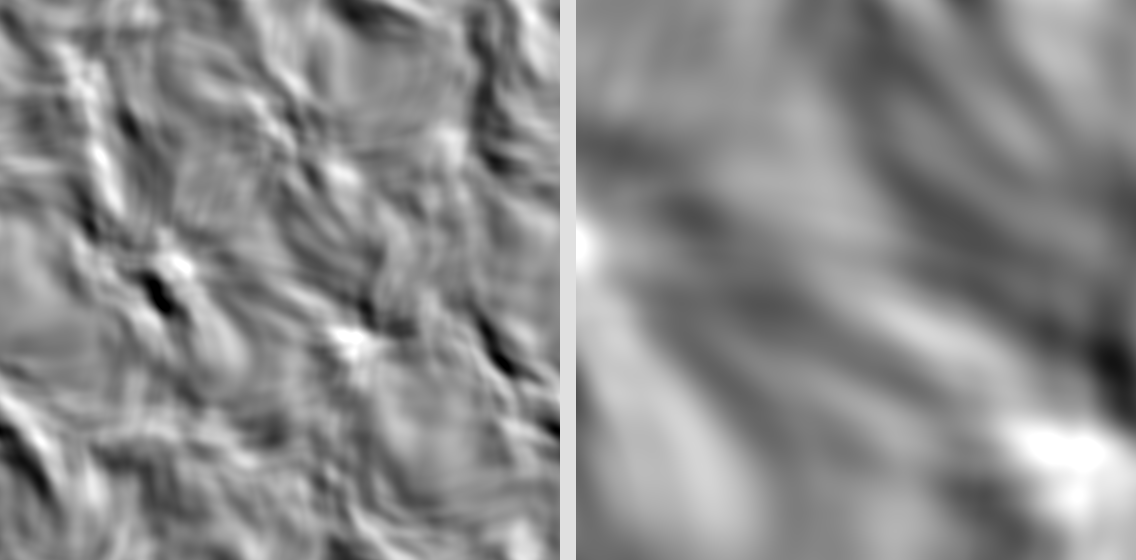
Left: the whole. Right: its middle third, enlarged.
Write a WebGL 2 fragment shader that draws this texture.

```glsl
#version 300 es
precision highp float;
// Soft grey relief of diagonal folds, side-lit from one corner, tiling seamlessly.

uniform vec2 u_resolution;
out vec4 fragColor;

const float TAU = 6.2831853;
const float MID_GREY = 0.537;
const float CONTRAST = 0.176;
const float LIGHT_STEP = 0.003;
const vec2 LIGHT_DIR = vec2(0.75, 0.6614);

float hash(vec2 cell, float seed) {
    return fract(sin(dot(cell, vec2(127.1, 311.7)) + seed * 74.7) * 43758.5453);
}

// Slope of the random unit gradient at a lattice corner, measured at offset d.
float cornerSlope(vec2 cell, vec2 d, float period, float seed) {
    float angle = TAU * hash(mod(cell, period), seed);
    return dot(vec2(cos(angle), sin(angle)), d);
}

// Gradient noise that wraps after a whole number of cells.
float wrappedNoise(vec2 p, float period, float seed) {
    vec2 q = p * period;
    vec2 cell = floor(q);
    vec2 f = q - cell;
    vec2 w = f * f * f * (f * (f * 6.0 - 15.0) + 10.0);
    vec2 e = vec2(1.0, 0.0);
    float a = cornerSlope(cell, f, period, seed);
    float b = cornerSlope(cell + e.xy, f - e.xy, period, seed);
    float c = cornerSlope(cell + e.yx, f - e.yx, period, seed);
    float d = cornerSlope(cell + e.xx, f - e.xx, period, seed);
    return mix(mix(a, b, w.x), mix(c, d, w.x), w.y);
}

// One layer of relief; dividing by the period keeps its steepness constant.
float layer(vec2 p, float period, float steepness, float seed) {
    return wrappedNoise(p, period, seed) * steepness / period;
}

// Height of the surface: sheared folds with rounder, finer lumps on top.
float height(vec2 p) {
    vec2 bend = vec2(wrappedNoise(p, 4.0, 1.0), wrappedNoise(p, 4.0, 2.0));
    p += 0.07 * bend;
    vec2 sheared = vec2(p.x + p.y, p.x);
    return layer(sheared, 6.0, 0.58, 3.0)
         + layer(p, 8.0, 0.62, 4.0)
         + layer(p, 13.0, 0.6, 5.0)
         + layer(p, 22.0, 0.42, 6.0);
}

// Slope of the surface towards the light.
float slopeAlong(vec2 p, vec2 direction, float stepSize) {
    vec2 offset = direction * stepSize;
    return (height(p + offset) - height(p - offset)) / (2.0 * stepSize);
}

void main() {
    vec2 p = gl_FragCoord.xy / u_resolution;
    float slope = slopeAlong(p, LIGHT_DIR, LIGHT_STEP);
    float grey = clamp(MID_GREY + CONTRAST * slope, 0.0, 1.0);
    fragColor = vec4(vec3(grey), 1.0);
}
```
